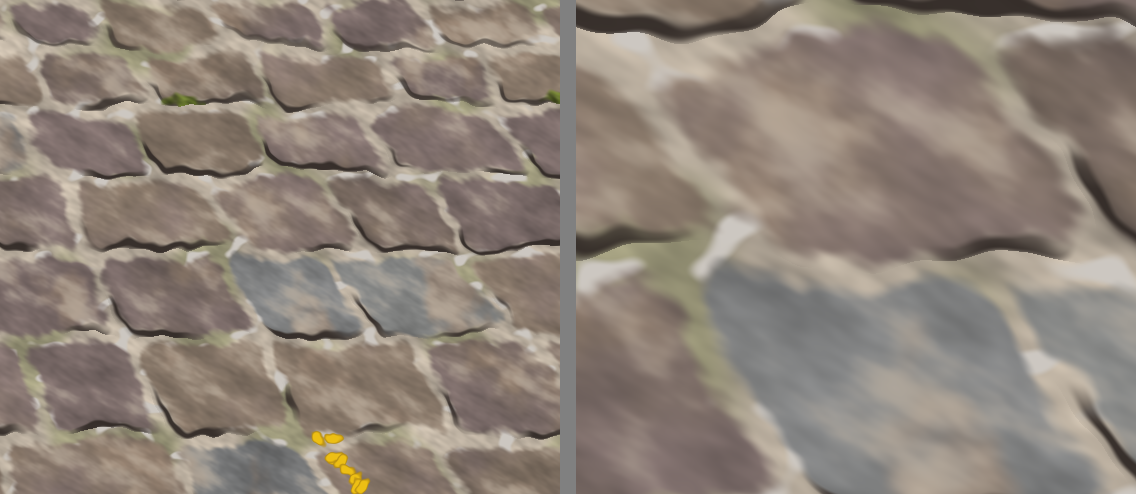
Left: the whole. Right: its middle third, enlarged.
Reproduce this texture procedurally as a WebGL 1 fragment shader.

```glsl
precision highp float;
// Worn cobbles seen at a slant: a perspective grid of jittered rounded boxes
// with sandy joints, shadow cracks under the stones, streaked gradient noise,
// a little moss and one yellow blossom near the lower edge.

uniform vec2 u_resolution;

#define ROW_RATE 0.131
#define HORIZON 1.75
#define COLUMN_WIDTH 0.255
#define COLUMN_LEAN 0.36
#define JOINT 0.013
#define WOBBLE 0.022
#define CRACK_WIDTH 0.0042
#define STREAK 0.27
#define SAND_COVER 0.62
#define MOSS_SHARE 0.13

const vec3 MAUVE = vec3(0.475, 0.415, 0.405);
const vec3 BROWN = vec3(0.505, 0.445, 0.390);
const vec3 SLATE = vec3(0.475, 0.490, 0.495);
const vec3 TAN = vec3(0.610, 0.525, 0.455);
const vec3 SAND = vec3(0.715, 0.670, 0.610);
const vec3 OLIVE_SAND = vec3(0.600, 0.585, 0.470);
const vec3 CHALK = vec3(0.800, 0.780, 0.755);
const vec3 SHADOW = vec3(0.200, 0.170, 0.155);
const vec3 MOSS = vec3(0.340, 0.400, 0.130);
const vec3 PETAL = vec3(0.930, 0.750, 0.080);
const vec3 PETAL_SHADE = vec3(0.560, 0.410, 0.060);

float hash(vec2 p) {
  return fract(sin(dot(p, vec2(127.1, 311.7))) * 43758.545);
}

vec2 gradientAt(vec2 cell) {
  float a = 6.28318 * hash(cell);
  return vec2(cos(a), sin(a));
}

float noise(vec2 p) {
  vec2 i = floor(p), f = fract(p);
  vec2 w = f * f * f * (f * (f * 6.0 - 15.0) + 10.0);
  vec2 e = vec2(1.0, 0.0);
  float low = mix(dot(gradientAt(i), f), dot(gradientAt(i + e), f - e), w.x);
  float high = mix(dot(gradientAt(i + e.yx), f - e.yx),
                   dot(gradientAt(i + 1.0), f - 1.0), w.x);
  return 1.5 * mix(low, high, w.y);
}

float fbm(vec2 p) {
  float sum = 0.0, amp = 0.6;
  for (int k = 0; k < 4; k++) {
    sum += amp * noise(p);
    p = p * 2.03 + 17.3;
    amp *= 0.52;
  }
  return sum;
}

// Position of joint i in a row, in column units.
float jointAt(float i, float row) {
  return i + 0.26 * (hash(vec2(i, row + 31.0)) - 0.5);
}

float roundBox(vec2 p, vec2 halfSize, float r) {
  vec2 q = abs(p) - halfSize + r;
  return length(max(q, 0.0)) + min(max(q.x, q.y), 0.0) - r;
}

// Blossom: ragged petals strung along a falling diagonal.
vec3 addBlossom(vec3 col, vec2 p) {
  for (int k = 0; k < 9; k++) {
    float t = float(k) / 8.0;
    vec2 jitter = vec2(hash(vec2(t, 3.0)), hash(vec2(t, 8.0))) - 0.5;
    vec2 q = p - mix(vec2(0.66, 0.108), vec2(0.725, 0.015), t) - 0.034 * jitter;
    float a = 6.28 * hash(vec2(t, 5.0));
    q = vec2(cos(a) * q.x + sin(a) * q.y, cos(a) * q.y - sin(a) * q.x);
    float d = length(q * vec2(1.0, 1.9)) - 0.019 + 0.006 * noise(p * 70.0);
    vec3 tone = mix(PETAL_SHADE, PETAL, smoothstep(0.0, -0.008, d) * 0.6 + 0.4);
    col = mix(col, tone, 1.0 - smoothstep(-0.003, 0.003, d));
  }
  return col;
}

void main() {
  vec2 p = gl_FragCoord.xy / u_resolution.y;
  vec2 warp = vec2(noise(p * 7.0), noise(p * 7.0 + 40.0));
  warp += 0.35 * vec2(noise(p * 25.0 + 9.0), noise(p * 25.0 + 70.0));
  vec2 g = p + WOBBLE * warp;

  // Perspective grid: rows shrink upwards, columns lean to the left.
  float v = 0.45 - log(1.0 - g.y / HORIZON) / ROW_RATE;
  float row = floor(v), rise = g.y - 0.5;
  float depth = 1.0 - 0.3 * rise;
  float u = (g.x + COLUMN_LEAN * rise) / (depth * COLUMN_WIDTH);
  u += 0.45 * hash(vec2(row, 12.0));
  float i = floor(u);
  i += step(jointAt(i + 1.0, row), u) - step(u, jointAt(i, row));
  float left = jointAt(i, row), right = jointAt(i + 1.0, row);
  vec2 id = vec2(i, row);

  // Local stone frame, in canvas units.
  vec2 size = vec2((right - left) * COLUMN_WIDTH * depth, ROW_RATE * (HORIZON - g.y));
  vec2 f = vec2((u - left) / (right - left), fract(v)) - 0.5;
  vec2 q = f * size + vec2(0.0, 0.005);
  vec2 halfSize = size * 0.5 - vec2(JOINT, JOINT);
  float d = roundBox(q, halfSize, 0.026);

  // Surface noise, drawn out along the falling diagonal.
  vec2 s = vec2(dot(p, vec2(0.87, -0.49)) * 8.0, dot(p, vec2(0.49, 0.87)) * 19.0);
  float streak = fbm(s), blotch = fbm(p * 5.0 + 23.0);
  float grain = noise(s * 5.0 + 11.0);

  // Stones, each with its own tint.
  float tint = hash(id + 4.7), wear = hash(id + 19.0);
  vec3 stone = mix(MAUVE, BROWN, smoothstep(0.25, 0.75, tint + 0.4 * blotch));
  stone = mix(stone, SLATE, 0.85 * step(0.86, wear));
  stone = mix(stone, TAN, 0.7 * smoothstep(0.25, 0.6, blotch + 0.25 * wear));
  stone *= 1.03 + STREAK * streak + 0.05 * grain + 0.12 * (hash(id + 53.0) - 0.5);
  float dust = smoothstep(0.12, 0.62, streak * 0.7 + blotch * 0.5 + 0.22 * wear);
  stone = mix(stone, SAND, SAND_COVER * dust);

  // Sandy joints with olive stains and chalky pebbles.
  vec3 joint = mix(SAND, OLIVE_SAND, smoothstep(0.0, 0.45, noise(p * 6.0 + 61.0)));
  joint *= 1.0 + 0.26 * streak + 0.08 * grain;
  joint = mix(joint, CHALK, smoothstep(0.3, 0.6, noise(p * vec2(22.0, 32.0))));
  float ragged = d + 0.013 * streak + 0.004 * grain;
  vec3 col = mix(stone, joint, smoothstep(-0.009, 0.008, ragged));

  // Shadow cracks hug the lower and left edges.
  vec2 side = q / halfSize;
  float under = 1.0 - smoothstep(-0.9, -0.45, side.y + 0.45 * side.x);
  under *= smoothstep(-0.42, 0.0, noise(p * 5.0 + 90.0));
  under *= mix(1.0, 0.55, smoothstep(0.7, 0.95, p.y));
  float gap = abs(d - 0.002);
  float width = CRACK_WIDTH * (1.0 + 0.9 * noise(p * 14.0));
  col *= 1.0 - 0.2 * under * (1.0 - smoothstep(0.0, 0.016, gap));
  col = mix(col, SHADOW, 0.95 * under * (1.0 - smoothstep(width - 0.002, width + 0.004, gap)));

  // Moss tufts sit on the lower rim of a few stones.
  vec2 tuft = q + vec2((hash(id + 8.0) - 0.5) * size.x * 0.7, halfSize.y);
  float moss = length(tuft * vec2(1.0, 2.0)) + 0.025 * noise(p * 38.0);
  moss = step(1.0 - MOSS_SHARE, hash(id + 77.0)) * (1.0 - smoothstep(0.018, 0.042, moss));
  col = mix(col, MOSS * (1.0 + 0.5 * grain), 0.85 * moss);

  gl_FragColor = vec4(addBlossom(col, p), 1.0);
}
```
